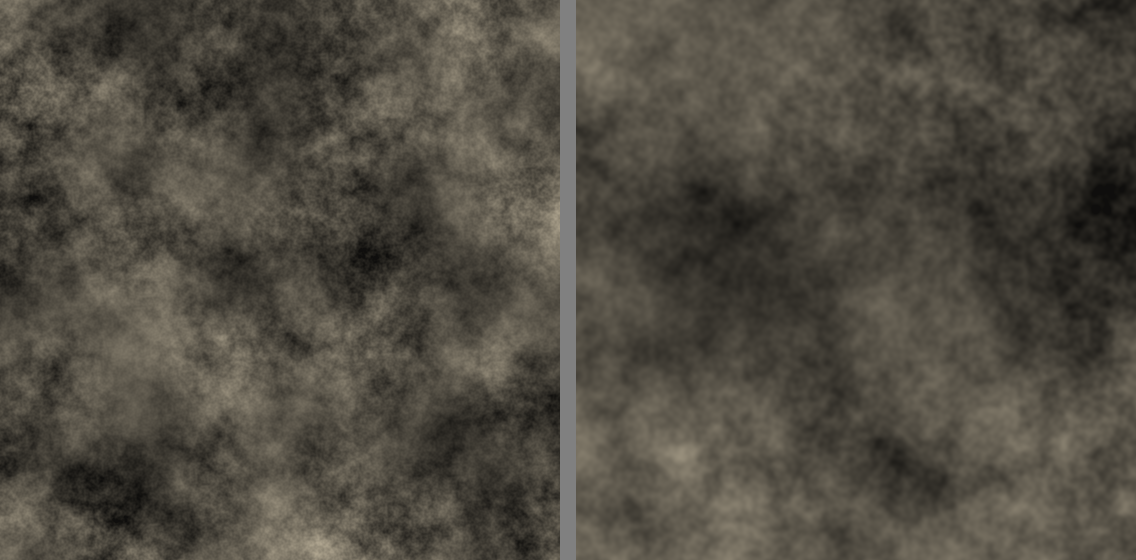
Left: the whole. Right: its middle third, enlarged.
Write a Shadertoy shader that draws this texture.

```glsl
// Dusty, cloudy grunge: dark and pale brown-grey patches with fine grain.
// Rotated octaves of gradient noise are summed, and a slow mask varies
// how rough the fine octaves are; the sum then tints one warm grey.

#define OCTAVES 7
#define BASE_CELLS 3.2      // largest noise cells across the canvas
#define GAIN 0.77           // strength of each octave against the last
#define MEAN_TONE 0.324
#define CONTRAST 0.255
#define ROUGHNESS_SPREAD 0.9
#define WARM_TINT vec3(1.0, 0.942, 0.818)
#define SEED 17u

// Integer hash of a lattice cell, giving an angle in radians
float cellAngle(ivec2 cell, uint layer) {
    uint h = uint(cell.x) * 1597334677u ^ uint(cell.y) * 3812015801u;
    h ^= (layer + SEED) * 2654435769u;
    h = (h ^ (h >> 16)) * 2246822519u;
    h = (h ^ (h >> 13)) * 3266489917u;
    h ^= h >> 16;
    return float(h >> 8) * 6.2831853 / 16777216.0;
}

float cornerSlope(ivec2 cell, vec2 offset, uint layer) {
    float angle = cellAngle(cell, layer);
    return dot(vec2(cos(angle), sin(angle)), offset);
}

// Gradient noise, centred on zero
float gradientNoise(vec2 p, uint layer) {
    ivec2 cell = ivec2(floor(p));
    vec2 f = fract(p);
    vec2 blend = f * f * f * (f * (f * 6.0 - 15.0) + 10.0);
    float a = cornerSlope(cell, f, layer);
    float b = cornerSlope(cell + ivec2(1, 0), f - vec2(1, 0), layer);
    float c = cornerSlope(cell + ivec2(0, 1), f - vec2(0, 1), layer);
    float d = cornerSlope(cell + ivec2(1, 1), f - vec2(1, 1), layer);
    return mix(mix(a, b, blend.x), mix(c, d, blend.x), blend.y);
}

// Octave sum whose finer layers are weighted by the local roughness
float cloudyGrain(vec2 uv) {
    const mat2 turn = mat2(0.8, 0.6, -0.6, 0.8);
    float roughness = 1.0 + ROUGHNESS_SPREAD * gradientNoise(uv * 5.0 + 9.3, 90u);
    vec2 p = uv * BASE_CELLS + 4.7;
    float sum = 0.0;
    float amplitude = 1.0;
    for (int i = 0; i < OCTAVES; i++) {
        float weight = i < 2 ? 1.0 : roughness;
        sum += amplitude * weight * gradientNoise(p, uint(i));
        p = turn * p * 2.0 + 3.1;
        amplitude *= GAIN;
    }
    return sum;
}

void mainImage(out vec4 fragColor, in vec2 fragCoord) {
    vec2 uv = fragCoord / iResolution.y;
    float tone = MEAN_TONE + CONTRAST * cloudyGrain(uv);
    fragColor = vec4(clamp(tone, 0.06, 0.7) * WARM_TINT, 1.0);
}
```
